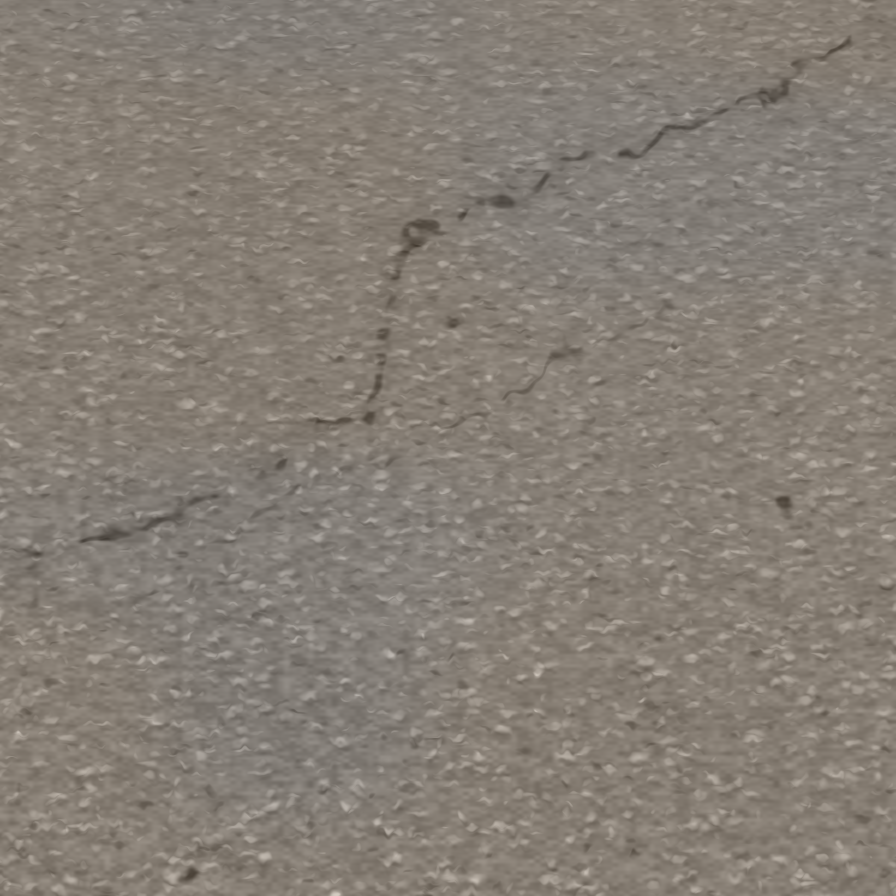
A WebGL 2 fragment shader for this texture:

```glsl
#version 300 es
precision highp float;
// Weathered asphalt seen at a shallow angle: soft grey-brown ground with
// flattened pale and dark chips, a few pits and two broken diagonal cracks.
// Built from value noise, jittered cells of soft ellipses and curve distances.

uniform vec2 u_resolution;
out vec4 fragColor;

float hash(vec2 p) {
    return fract(sin(dot(p, vec2(127.1, 311.7))) * 43758.5453);
}

float noise(vec2 p) {
    vec2 i = floor(p), f = fract(p);
    f = f * f * (3.0 - 2.0 * f);
    return mix(mix(hash(i), hash(i + vec2(1, 0)), f.x),
               mix(hash(i + vec2(0, 1)), hash(i + vec2(1, 1)), f.x), f.y);
}

// Soft tilted ellipses, at most one per jittered cell
float scatter(vec2 p, vec2 cells, float density, vec2 radius, float seed) {
    vec2 cell = floor(p * cells);
    float cover = 0.0;
    for (int y = -1; y <= 1; y++) {
        for (int x = -1; x <= 1; x++) {
            vec2 id = cell + vec2(x, y);
            vec2 key = id + seed;
            if (hash(key) > density) continue;
            vec2 centre = (id + vec2(hash(key + 17.3), hash(key + 41.9))) / cells;
            vec2 size = radius * mix(vec2(0.55), vec2(1.3), vec2(hash(key + 5.7), hash(key + 9.1)));
            vec2 d = (p - centre) / size;
            d.y += (hash(key + 23.5) - 0.5) * 1.2 * d.x;
            float strength = mix(0.45, 1.0, hash(key + 31.1));
            cover = max(cover, strength * (1.0 - smoothstep(0.2, 1.15, length(d))));
        }
    }
    return cover;
}

// Main crack: a rising line with a steep step in the middle
float mainCrack(float x) {
    return 0.36 + 0.42 * x + 0.18 * smoothstep(0.40, 0.46, x);
}

// Darkness of a line at vertical offset dy with the given slope
float crackLine(float dy, float slope, float width) {
    return 1.0 - smoothstep(0.15 * width, width, abs(dy) / sqrt(1.0 + slope * slope));
}

void main() {
    vec2 uv = gl_FragCoord.xy / u_resolution;

    // Perspective: grains flatten and fade with distance
    vec2 ground = vec2(uv.x, uv.y * (0.88 + 0.25 * uv.y));
    float contrast = mix(1.12, 0.72, uv.y);
    vec2 ragged = ground + 0.006 * (vec2(noise(ground * 130.0), noise(ground * 150.0 + 60.0)) - 0.5);

    // Ground tone: broad stains and fine streaked grain
    float stain = noise(uv * vec2(4.0, 6.0) + 3.0) - 0.5;
    float grain = 0.085 * (noise(ground * vec2(75.0, 150.0)) - 0.5)
                + 0.075 * (noise(ground * vec2(150.0, 260.0) + 80.0) - 0.5);
    float tone = 0.016 * stain + contrast * grain;

    // Pale chips with shadows beneath, plus loose dark chips
    float pale = scatter(ragged, vec2(48.0, 72.0), 0.38, vec2(0.0105, 0.0052), 0.0);
    float shadow = scatter(ragged + vec2(-0.003, 0.007), vec2(48.0, 72.0), 0.38, vec2(0.0105, 0.0045), 0.0);
    float dark = scatter(ragged, vec2(46.0, 66.0), 0.22, vec2(0.0095, 0.0045), 211.0);
    float glint = scatter(ragged, vec2(80.0, 120.0), 0.16, vec2(0.006, 0.0035), 97.0);
    tone -= contrast * (0.045 * shadow * (1.0 - pale) + 0.10 * dark);
    tone += contrast * (0.15 * pale + 0.09 * glint);

    // Cracks, bent by noise and broken into short pieces
    float bend = 0.045 * (noise(uv * 24.0) - 0.5) + 0.02 * (noise(uv * 70.0) - 0.5);
    float slope = (mainCrack(uv.x + 0.004) - mainCrack(uv.x - 0.004)) / 0.008;
    float dy = uv.y - mainCrack(uv.x) + bend;
    float gaps = smoothstep(0.32, 0.66, noise(uv * vec2(50.0, 75.0) + 11.0));
    float crack = crackLine(dy, slope, 0.0085) * gaps;
    float smudge = crackLine(dy, slope, 0.035);
    float sideSpan = smoothstep(0.10, 0.18, uv.x) * (1.0 - smoothstep(0.70, 0.80, uv.x));
    float side = crackLine(uv.y - 0.27 - 0.52 * uv.x - bend, 0.52, 0.007) * gaps * sideSpan;
    tone -= 0.15 * crack + 0.018 * smudge + 0.10 * side;

    // Sparse deep pits
    float pit = scatter(ragged, vec2(6.0), 0.13, vec2(0.013, 0.0085), 53.0);
    tone -= 0.27 * pit;

    // Warm grey drifting towards a cooler one
    float cool = smoothstep(0.25, 0.8, noise(uv * vec2(3.0, 5.0) + 27.0));
    vec3 colour = mix(vec3(0.527, 0.493, 0.453), vec3(0.513, 0.492, 0.468), cool);
    fragColor = vec4(clamp(colour + tone, 0.0, 1.0), 1.0);
}
```
